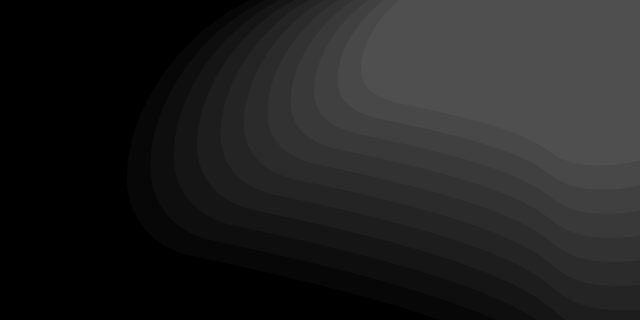
This background is drawn by a WebGL 1 fragment shader. Its source:

```glsl
precision highp float;
// Nested grey silhouettes, blended step by step from a wide dark outline to a small light one.

uniform vec2 u_resolution;

const int LAYERS = 11;           // number of nested outlines
const int CURVE_STEPS = 10;      // straight pieces per curve
const vec3 BACKGROUND = vec3(0.0);
const vec3 INNER_GREY = vec3(0.309);

// Outline anchors, y down from the top, canvas height = 1.
// xy belongs to the innermost outline, zw to the outermost.
const vec4 TOP    = vec4(1.302, -0.042, 0.885, -0.042);
const vec4 LEFT   = vec4(1.128, 0.214, 0.396, 0.552);
const vec4 ELBOW  = vec4(1.237, 0.320, 0.586, 0.797);
const vec4 KINK   = vec4(1.706, 0.466, 1.740, 1.185);
const vec4 TROUGH = vec4(1.870, 0.517, 2.005, 1.271);
const vec4 EXIT   = vec4(2.057, 0.487, 2.135, 1.255);
const vec4 CORNER = vec4(2.200, -0.100, 2.200, -0.100);

// State of the outline being traced
vec2 point;        // position being shaded
float spread;      // 0 = innermost outline, 1 = outermost
float nearestSq;   // squared distance to the outline
float side;        // -1 inside, +1 outside

// Adds one straight edge: keeps the nearest distance, flips side at crossings
void addEdge(vec2 a, vec2 b) {
  vec2 edge = b - a;
  vec2 rel = point - a;
  float along = clamp(dot(rel, edge) / max(dot(edge, edge), 1e-9), 0.0, 1.0);
  vec2 gap = rel - edge * along;
  nearestSq = min(nearestSq, dot(gap, gap));
  bool aAbove = a.y > point.y;
  bool bAbove = b.y > point.y;
  if (aAbove != bAbove && rel.x < edge.x * rel.y / edge.y) side = -side;
}

vec2 blend(vec4 pair) {
  return mix(pair.xy, pair.zw, spread);
}

// Adds a cubic Bezier curve
void addCurve(vec4 start, vec4 handleA, vec4 handleB, vec4 end) {
  vec2 a = blend(start);
  vec2 b = blend(handleA);
  vec2 c = blend(handleB);
  vec2 d = blend(end);
  vec2 previous = a;
  for (int i = 1; i <= CURVE_STEPS; i++) {
    float t = float(i) / float(CURVE_STEPS);
    float s = 1.0 - t;
    vec2 next = s * s * (s * a + 3.0 * t * b) + t * t * (3.0 * s * c + t * d);
    addEdge(previous, next);
    previous = next;
  }
}

// Signed distance to the outline at the given spread
float outlineDistance(float amount) {
  spread = amount;
  nearestSq = 100.0;
  side = 1.0;
  addCurve(TOP, vec4(1.177, 0.042, 0.547, 0.065), vec4(1.128, 0.143, 0.396, 0.365), LEFT);
  addCurve(LEFT, vec4(1.128, 0.271, 0.396, 0.682), vec4(1.161, 0.299, 0.477, 0.768), ELBOW);
  addCurve(ELBOW, vec4(1.406, 0.357, 0.964, 0.875), vec4(1.609, 0.396, 1.576, 1.016), KINK);
  addCurve(KINK, vec4(1.758, 0.505, 1.797, 1.245), vec4(1.797, 0.516, 1.875, 1.271), TROUGH);
  addCurve(TROUGH, vec4(1.927, 0.517, 2.044, 1.271), vec4(1.966, 0.510, 2.083, 1.266), EXIT);
  addEdge(blend(EXIT), blend(CORNER));
  addEdge(blend(CORNER), blend(TOP));
  return side * sqrt(nearestSq);
}

void main() {
  point = vec2(gl_FragCoord.x, u_resolution.y - gl_FragCoord.y) / u_resolution.y;
  vec3 color = BACKGROUND;

  // Paint from the widest outline inwards, one shade lighter each time
  for (int i = 0; i < LAYERS; i++) {
    float d = outlineDistance(1.0 - float(i) / float(LAYERS - 1));
    float coverage = clamp(0.5 - d * u_resolution.y, 0.0, 1.0);
    vec3 shade = mix(BACKGROUND, INNER_GREY, float(i + 1) / float(LAYERS));
    color = mix(color, shade, coverage);
  }

  gl_FragColor = vec4(color, 1.0);
}
```
